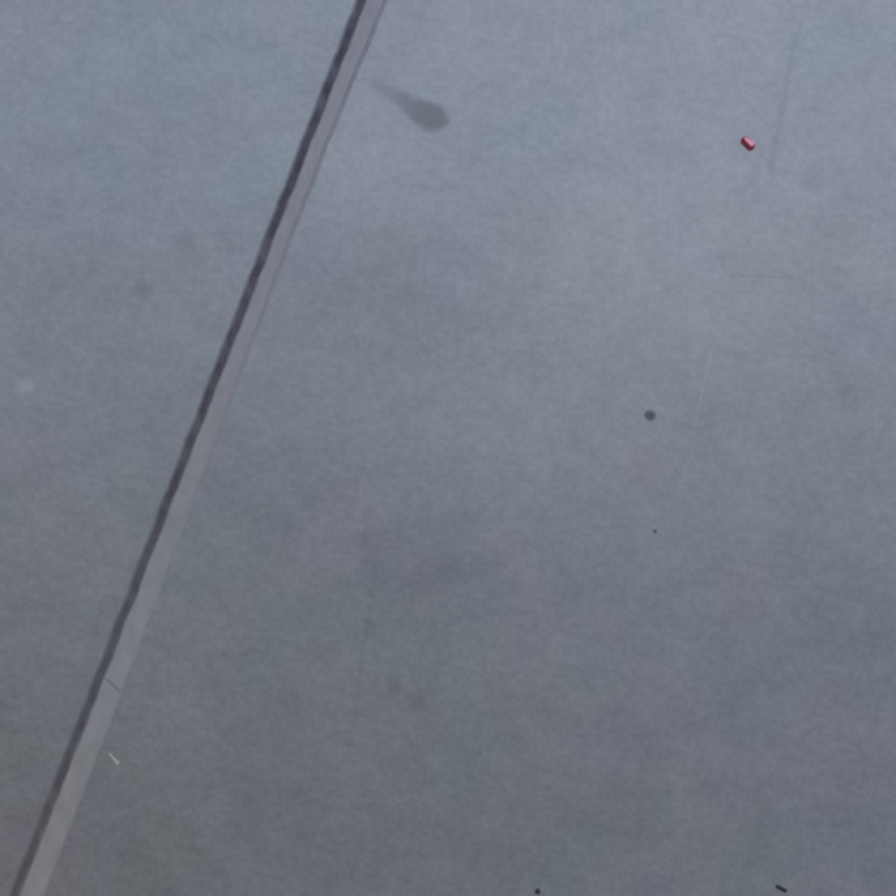
Reproduce this texture procedurally as a Shadertoy shader.

```glsl
vec2 hashGradient(vec2 cell) {
    vec3 h = fract(cell.xyx * vec3(0.1031, 0.1030, 0.0973));
    h += dot(h, h.yzx + 33.33);
    float angle = 6.2832 * fract((h.x + h.y) * h.z);
    return vec2(cos(angle), sin(angle));
}

float gradientNoise(vec2 p) {
    vec2 i = floor(p), f = fract(p);
    vec2 w = f * f * f * (f * (f * 6.0 - 15.0) + 10.0);
    vec2 e = vec2(0.0, 1.0);
    float low = mix(dot(hashGradient(i), f), dot(hashGradient(i + e.yx), f - e.yx), w.x);
    float high = mix(dot(hashGradient(i + e), f - e), dot(hashGradient(i + 1.0), f - 1.0), w.x);
    return mix(low, high, w.y);
}

float fbm(vec2 p) {
    float sum = 0.0, gain = 0.5;
    for (int i = 0; i < 4; i++) {
        sum += gain * gradientNoise(p);
        p = mat2(1.6, 1.2, -1.2, 1.6) * p + 7.3;
        gain *= 0.5;
    }
    return sum;
}

// Soft tapered stroke from a to b
float stroke(vec2 p, vec2 a, vec2 b, float ra, float rb, float soft) {
    vec2 ab = b - a;
    float t = clamp(dot(p - a, ab) / dot(ab, ab), 0.0, 1.0);
    return 1.0 - smoothstep(-soft, soft, length(p - a - t * ab) - mix(ra, rb, t));
}

float spot(vec2 p, vec2 center, float radius, float soft) {
    return 1.0 - smoothstep(-soft, soft, length(p - center) - radius);
}

float patchGlow(vec2 p, vec2 center, vec2 size) {
    vec2 d = (p - center) / size;
    return exp(-dot(d, d));
}

vec3 concrete(vec2 p) {
    vec3 bottom = mix(vec3(0.392, 0.402, 0.422), vec3(0.415, 0.435, 0.475), p.x);
    vec3 middle = mix(vec3(0.445, 0.47, 0.505), vec3(0.475, 0.505, 0.55), p.x);
    vec3 top = mix(vec3(0.495, 0.53, 0.59), vec3(0.54, 0.57, 0.625), smoothstep(0.1, 0.8, p.x));
    vec3 color = mix(bottom, middle, smoothstep(0.0, 0.6, p.y));
    color = mix(color, top, smoothstep(0.4, 1.0, p.y));

    // Broad light and worn areas
    float shade = 0.025 * patchGlow(p, vec2(0.76, 0.71), vec2(0.18, 0.12));
    shade += 0.018 * patchGlow(p, vec2(0.42, 0.82), vec2(0.07, 0.06));
    shade += 0.015 * patchGlow(p, vec2(0.60, 0.52), vec2(0.14, 0.12));
    shade -= 0.020 * patchGlow(p, vec2(0.45, 0.67), vec2(0.10, 0.06));
    shade -= 0.018 * patchGlow(p, vec2(0.28, 0.45), vec2(0.11, 0.07));
    shade -= 0.018 * patchGlow(p, vec2(0.48, 0.36), vec2(0.14, 0.08));
    shade -= 0.012 * patchGlow(p, vec2(0.95, 0.30), vec2(0.12, 0.10));

    // Clouds, mottling and fine grain
    vec2 brushed = mat2(0.96, 0.25, -0.25, 0.96) * p;
    shade += 0.026 * fbm(p * 8.0 + 3.0) + 0.036 * fbm(brushed * vec2(22.0, 30.0));
    shade += 0.023 * gradientNoise(brushed * vec2(85.0, 110.0)) + 0.020 * gradientNoise(p * 210.0);
    color += shade;
    return color + vec3(0.010, -0.004, 0.006) * gradientNoise(p * 9.0 + 20.0);
}

// Faint blemishes as a signed change of brightness
float blemishes(vec2 p) {
    vec2 q = p + 0.012 * vec2(fbm(p * 40.0), fbm(p * 40.0 + 9.0));
    float shade = -0.035 * spot(q, vec2(0.209, 0.731), 0.009, 0.009);
    shade -= 0.035 * spot(q, vec2(0.161, 0.676), 0.009, 0.009);
    shade -= 0.035 * spot(q, vec2(0.441, 0.235), 0.008, 0.007);
    shade -= 0.025 * spot(q, vec2(0.463, 0.216), 0.011, 0.010);
    shade -= 0.020 * spot(q, vec2(0.816, 0.220), 0.014, 0.012);
    shade -= 0.020 * spot(q, vec2(0.490, 0.363), 0.022, 0.022);
    shade -= 0.030 * spot(q, vec2(0.945, 0.557), 0.008, 0.010);
    shade -= 0.030 * spot(q, vec2(0.905, 0.800), 0.012, 0.012);
    shade -= 0.025 * spot(q, vec2(0.413, 0.395), 0.013, 0.010);
    shade -= 0.018 * stroke(p, vec2(0.421, 0.375), vec2(0.39, 0.17), 0.003, 0.002, 0.004);
    shade -= 0.030 * stroke(p, vec2(0.888, 0.96), vec2(0.86, 0.81), 0.002, 0.003, 0.005);
    shade -= 0.035 * stroke(p, vec2(0.814, 0.693), vec2(0.89, 0.690), 0.001, 0.001, 0.003);
    shade += 0.025 * stroke(p, vec2(0.795, 0.61), vec2(0.775, 0.525), 0.001, 0.001, 0.003);
    return shade + 0.055 * spot(q, vec2(0.027, 0.568), 0.007, 0.007);
}

// Slanted groove: a lit strip with a dark left edge
vec3 groove(vec3 color, vec2 p) {
    float x = p.x - 0.018 - 0.387 * p.y + 0.004 * fbm(vec2(p.y * 28.0, 2.0));
    float width = 0.031 - 0.004 * p.y - 0.045 * p.y * p.y * p.y * (1.0 - p.y);
    float wear = fbm(p * vec2(60.0, 35.0));
    vec3 strip = mix(vec3(0.475, 0.48, 0.50), vec3(0.475, 0.485, 0.54), p.y) + 0.06 * wear;
    float inside = smoothstep(-0.002, 0.002, x) * (1.0 - smoothstep(-0.003, 0.003, x - width));
    color = mix(color, strip, 0.85 * inside);

    float rim = 1.0 - smoothstep(0.001, 0.005, abs(x - width + 0.001));
    color -= rim * (0.5 + wear) * mix(0.015, 0.11, smoothstep(0.35, 1.0, p.y));
    float shadow = smoothstep(-0.011, -0.003, x) * (1.0 - smoothstep(0.001, 0.007, x));
    vec3 dark = mix(vec3(0.285, 0.28, 0.305), vec3(0.215, 0.215, 0.27), p.y);
    color = mix(color, dark, shadow * clamp(0.82 + 0.6 * wear, 0.0, 1.0));

    // Crack across the strip
    return color - 0.08 * stroke(p, vec2(0.118, 0.243), vec2(0.133, 0.229), 0.001, 0.001, 0.002);
}

void mainImage(out vec4 fragColor, in vec2 fragCoord) {
    vec2 p = fragCoord / iResolution.xy;
    vec3 color = concrete(p) + blemishes(p);

    // Damp smear widening into a drop
    vec2 q = p + 0.009 * vec2(fbm(p * 40.0), fbm(p * 40.0 + 5.0));
    float smear = stroke(q, vec2(0.418, 0.908), vec2(0.484, 0.867), 0.005, 0.014, 0.006);
    color = mix(color, vec3(0.405, 0.425, 0.475), smear * mix(0.35, 0.85, smoothstep(0.42, 0.48, p.x)));
    color = groove(color, p);

    // Dark specks and pale chips
    color = mix(color, vec3(0.29, 0.31, 0.35), 0.9 * spot(q, vec2(0.727, 0.537), 0.006, 0.003));
    color = mix(color, vec3(0.25, 0.27, 0.30), 0.8 * spot(p, vec2(0.731, 0.407), 0.002, 0.002));
    color = mix(color, vec3(0.20, 0.20, 0.23), spot(p, vec2(0.600, 0.005), 0.003, 0.002));
    color = mix(color, vec3(0.18), stroke(p, vec2(0.868, 0.010), vec2(0.876, 0.006), 0.002, 0.002, 0.002));
    color += 0.15 * stroke(p, vec2(0.123, 0.158), vec2(0.131, 0.149), 0.001, 0.002, 0.002);

    // Pink fragment with a dark red underside
    color = mix(color, vec3(0.37, 0.17, 0.23), stroke(p, vec2(0.832, 0.842), vec2(0.837, 0.837), 0.005, 0.005, 0.002));
    color = mix(color, vec3(0.78, 0.56, 0.64), stroke(p, vec2(0.833, 0.845), vec2(0.839, 0.840), 0.002, 0.003, 0.002));
    fragColor = vec4(clamp(color, 0.0, 1.0), 1.0);
}
```
